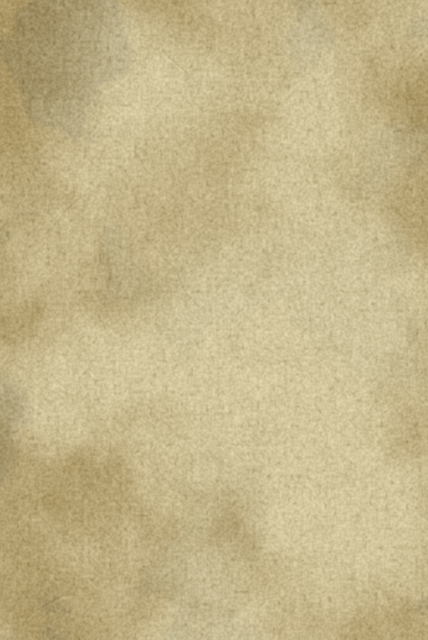
This texture is drawn by a Shadertoy shader. Its source:

```glsl
vec2 hash2(vec2 p) {
    vec3 q = fract(p.xyx * vec3(0.1031, 0.1030, 0.0973));
    q += dot(q, q.yzx + 33.33);
    return fract((q.xx + q.yz) * q.zy);
}

vec2 gradientAt(vec2 cell) {
    float angle = 6.2832 * hash2(cell + 57.0).x;
    return vec2(cos(angle), sin(angle));
}

float gradientNoise(vec2 p) {
    vec2 i = floor(p), f = p - i;
    vec2 u = f * f * f * (f * (f * 6.0 - 15.0) + 10.0);
    vec2 e = vec2(1.0, 0.0);
    float low = mix(dot(gradientAt(i), f), dot(gradientAt(i + e), f - e), u.x);
    float high = mix(dot(gradientAt(i + e.yx), f - e.yx),
                     dot(gradientAt(i + 1.0), f - 1.0), u.x);
    return mix(low, high, u.y);
}

float fbm(vec2 p) {
    float sum = 0.0, amplitude = 0.8;
    for (int i = 0; i < 5; i++) {
        sum += amplitude * gradientNoise(p);
        p = mat2(0.8, 0.6, -0.6, 0.8) * p * 2.03 + 17.3;
        amplitude *= 0.48;
    }
    return sum;
}

// Faint wandering hairline around a hashed centre
float crease(vec2 p, float id) {
    vec2 center = hash2(vec2(id, 4.0)) * vec2(0.66, 1.0);
    float angle = 0.5 + 2.2 * hash2(vec2(id, 9.0)).x;
    vec2 along = vec2(cos(angle), sin(angle));
    vec2 d = p - center;
    float t = dot(d, along);
    float offset = dot(d, vec2(-along.y, along.x)) + 0.018 * gradientNoise(vec2(t * 14.0, id * 7.3));
    return smoothstep(0.0025, 0.0, abs(offset)) * smoothstep(0.09, 0.02, abs(t));
}

void mainImage(out vec4 fragColor, in vec2 fragCoord) {
    vec2 p = fragCoord / iResolution.y;
    vec2 uv = fragCoord / iResolution.xy;

    // Broad brown ageing, gathered toward the left and the ends
    vec2 warp = 0.06 * vec2(fbm(p * 6.0), fbm(p * 6.0 + 31.0));
    float rim = smoothstep(0.2, 0.75, length((uv - vec2(0.64, 0.44)) * vec2(1.0, 0.95)));
    float cloud = fbm((p + warp) * 4.0 + 3.7);
    float stain = smoothstep(-0.2, 0.65, 0.75 * cloud + 0.5 * rim - 0.1);
    vec3 color = mix(vec3(0.825, 0.775, 0.612), vec3(0.67, 0.59, 0.395), stain);

    // Greyish water marks with firmer borders
    float wash = smoothstep(0.04, 0.2, fbm((p + warp) * 4.5 + 41.0));
    color *= mix(vec3(1.0), vec3(0.92, 0.93, 0.95), wash * (0.2 + 0.8 * rim));

    // Paper mottling, fibres and fine grain
    float mottle = fbm(p * 26.0 + 8.0);
    float fibre = gradientNoise(p * vec2(120.0, 14.0));
    float grain = 0.6 * gradientNoise(p * 205.0) + 0.45 * gradientNoise(p.yx * 115.0 + 5.0);
    color += vec3(1.0, 1.0, 1.08) * (0.12 * grain + 0.025 * fibre + 0.03 * mottle);

    // Small dark pits
    float pits = smoothstep(0.22, 0.5, gradientNoise(p * vec2(125.0, 100.0) + 71.0));
    color -= vec3(0.045, 0.05, 0.055) * pits;

    // Creases
    float lines = 0.0;
    for (int i = 0; i < 6; i++) lines += crease(p, float(i) + 1.0);
    color -= 0.04 * min(lines, 1.0);

    fragColor = vec4(clamp(color, 0.0, 1.0), 1.0);
}
```
